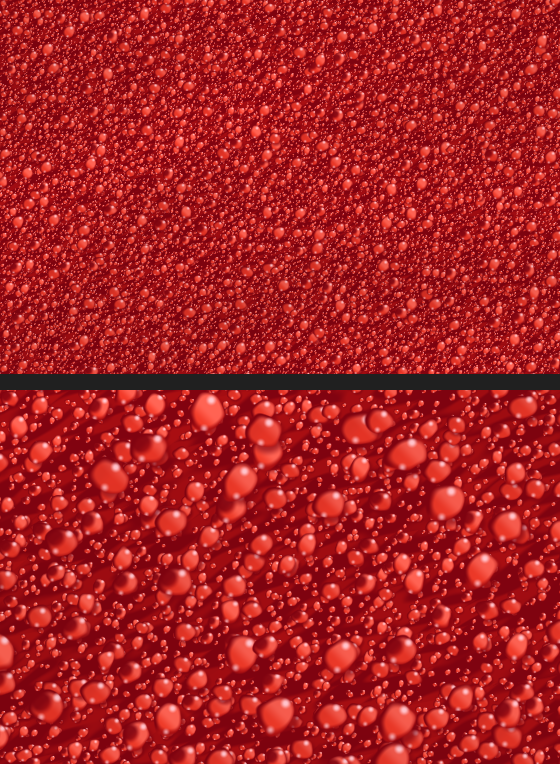
Top: the whole. Bottom: its middle third, enlarged.
Write a Shadertoy shader that draws this texture.

```glsl
#define DARK vec3(0.49, 0.01, 0.06)
#define RED vec3(0.66, 0.06, 0.07)
#define BRIGHT vec3(0.93, 0.23, 0.16)
#define CORAL vec3(0.98, 0.38, 0.32)
#define GLINT vec3(1.0, 0.80, 0.84)
#define TILT 0.45
#define LARGEST_CELL 0.052
#define JITTER 0.84
#define MIN_RADIUS 0.15
#define MAX_RADIUS 0.32

vec2 hash2(vec2 p) {
    vec3 q = fract(p.xyx * vec3(0.1031, 0.1030, 0.0973));
    q += dot(q, q.yzx + 33.33);
    return fract((q.xx + q.yz) * q.zy);
}

float gradientNoise(vec2 p) {
    vec2 i = floor(p), f = p - i;
    vec2 u = f * f * f * (f * (f * 6.0 - 15.0) + 10.0);
    vec2 e = vec2(0.0, 1.0);
    float a = dot(hash2(i) - 0.5, f);
    float b = dot(hash2(i + e.yx) - 0.5, f - e.yx);
    float c = dot(hash2(i + e.xy) - 0.5, f - e.xy);
    float d = dot(hash2(i + e.yy) - 0.5, f - e.yy);
    return 2.0 * mix(mix(a, b, u.x), mix(c, d, u.x), u.y);
}

vec2 rotate(vec2 p, float a) {
    float c = cos(a), s = sin(a);
    return vec2(c * p.x + s * p.y, c * p.y - s * p.x);
}

// Soft disc: 1 inside, 0 outside
float disc(vec2 q, float radius, float blur) {
    return 1.0 - smoothstep(radius - blur, radius + blur, length(q));
}

// Offset from a drop's centre in xy, its radius in z
vec3 dropAt(vec2 p, vec2 id, float cell, float seed) {
    vec2 h = hash2(id + seed);
    vec2 centre = id + 0.5 + JITTER * (h - 0.5);
    float size = hash2(id + seed + 71.0).x;
    float radius = cell * mix(MIN_RADIUS, MAX_RADIUS, size);
    return vec3(p - centre * cell, radius);
}

// Tapered light streaks that trail from the drops
float streaks(vec2 p, float cell, float seed, float px) {
    float light = 0.0;
    vec2 home = floor(p / cell);
    for (int k = 0; k < 9; k++) {
        vec2 id = home + vec2(k % 3 - 1, k / 3 - 1);
        vec3 drop = dropAt(p, id, cell, seed);
        vec2 q = rotate(drop.xy, TILT) / drop.z;
        float halfWidth = 0.85 * (1.0 - q.x / 3.4);
        float blur = 0.1 + px / drop.z;
        float wedge = smoothstep(-blur, blur, halfWidth - abs(q.y));
        light = max(light, wedge * step(0.0, q.x));
    }
    return light;
}

void paintDrops(inout vec3 col, vec2 p, float cell, float seed, float px) {
    vec2 home = floor(p / cell);
    for (int k = 0; k < 9; k++) {
        vec2 id = home + vec2(k % 3 - 1, k / 3 - 1);
        vec3 drop = dropAt(p, id, cell, seed);
        vec2 mood = hash2(id + seed + 139.0);
        float blur = 0.04 + 0.6 * px / drop.z;

        // Uneven, slightly stretched outline
        vec2 q = drop.xy / drop.z;
        vec2 shape = rotate(q, TILT + 2.0 * (mood.y - 0.5));
        shape *= vec2(0.90, 1.10);
        shape *= 1.0 + 0.35 * gradientNoise(q * 0.9 + mood * 40.0);
        float cover = disc(shape, 1.0, blur);

        // Contact shadow, dark rim and glowing body
        col = mix(col, DARK, 0.65 * disc(q - vec2(0.25, -0.25), 1.0, 0.2 + blur));
        vec3 body = mix(DARK, RED, smoothstep(-0.6, 0.5, q.x - q.y));
        float glow = disc(shape - vec2(0.10, -0.05), 0.84, 0.10 + blur);
        float hollow = disc(q - vec2(-0.40, 0.25), 0.62, 0.15 + blur);
        glow *= 1.0 - 0.9 * hollow * step(0.72, mood.x);
        vec3 fill = mix(BRIGHT, CORAL, smoothstep(-0.4, 0.7, q.x + q.y + mood.y - 0.5));
        body = mix(body, fill, glow * (0.75 + 0.25 * mood.y));

        // Small reflections of the light
        vec2 sway = 0.3 * (mood - 0.5);
        float spark = disc(q - vec2(0.45, 0.58) - sway, 0.20, 0.08 + blur);
        spark = max(spark, 0.8 * disc(q - vec2(-0.25, -0.75) + sway, 0.15, 0.08 + blur));
        body = mix(body, GLINT, 0.9 * spark);
        col = mix(col, body, cover);
    }
}

void mainImage(out vec4 fragColor, in vec2 fragCoord) {
    vec2 p = fragCoord / iResolution.y;
    float px = 1.0 / iResolution.y;

    // Painted ground with slanted sheen
    vec2 along = rotate(p, TILT);
    float sheen = gradientNoise(along * vec2(17.0, 75.0));
    float ground = 0.75 * smoothstep(0.0, 0.22, sheen);
    ground = max(ground, 0.9 * streaks(p, LARGEST_CELL, 11.0, px));
    ground = max(ground, 0.7 * streaks(p, LARGEST_CELL * 0.63, 37.0, px));
    vec3 col = mix(DARK, RED, ground);

    // Drops from tiny to large
    float cell = LARGEST_CELL * 0.22;
    paintDrops(col, p, cell, 83.0, px);
    paintDrops(col, p, LARGEST_CELL * 0.36, 59.0, px);
    paintDrops(col, p, LARGEST_CELL * 0.63, 37.0, px);
    paintDrops(col, p, LARGEST_CELL, 11.0, px);

    // Broad drift of the light
    col *= 1.0 + 0.10 * gradientNoise(along * vec2(1.5, 4.0));
    fragColor = vec4(clamp(col, 0.0, 1.0), 1.0);
}
```
